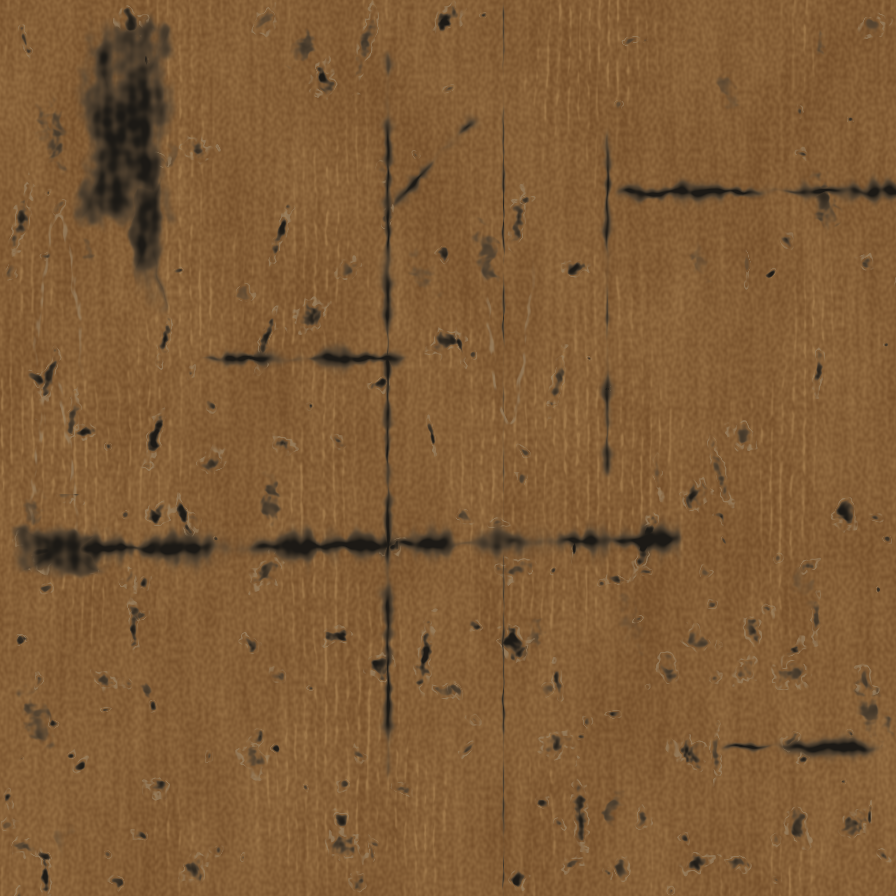
This texture is drawn by a WebGL 1 fragment shader. Its source:

```glsl
precision highp float;
uniform vec2 u_resolution;

#define GRAIN_LINES 86.0
#define GRAIN_CONTRAST 1.15
#define SPECKLE 0.85
#define MOTTLE 0.42
#define RIM_STRENGTH 0.7

const vec3 BROWN = vec3(0.488, 0.338, 0.188);
const vec3 HONEY = vec3(0.570, 0.418, 0.250);
const vec3 ASH = vec3(0.355, 0.285, 0.205);
const vec3 SOOT = vec3(0.095, 0.088, 0.075);
const vec3 RIM = vec3(0.60, 0.51, 0.39);

vec2 hash2(vec2 p) {
  vec3 q = fract(p.xyx * vec3(0.1031, 0.1030, 0.0973));
  q += dot(q, q.yzx + 33.33);
  return fract((q.xx + q.yz) * q.zy);
}

// Gradient noise, about -0.7 to 0.7
float corner(vec2 cell, vec2 offset) {
  float angle = 6.2832 * hash2(cell).x;
  return dot(vec2(cos(angle), sin(angle)), offset);
}
float noise(vec2 p) {
  vec2 i = floor(p), f = fract(p), e = vec2(1.0, 0.0);
  vec2 s = f * f * f * (f * (f * 6.0 - 15.0) + 10.0);
  float low = mix(corner(i, f), corner(i + e, f - e), s.x);
  float high = mix(corner(i + e.yx, f - e.yx), corner(i + 1.0, f - 1.0), s.x);
  return mix(low, high, s.y);
}
float fbm(vec2 p) {
  return noise(p) + 0.5 * noise(p * 2.1 + 17.0) + 0.25 * noise(p * 4.3 + 41.0);
}

// Patchy crack from a to b: sharp core in a soft stain
float crack(vec2 p, vec2 a, vec2 b, float width) {
  float len = length(b - a), seed = dot(a, vec2(57.0, 91.0));
  vec2 dir = (b - a) / len, r = p - a;
  float u = dot(r, dir), v = dot(r, vec2(-dir.y, dir.x));
  float w = width * max(0.35, 0.9 + noise(vec2(u * 19.0, seed)) + 0.9 * noise(vec2(u * 75.0, seed)));
  float ends = smoothstep(-0.01, 0.02, u) * smoothstep(-0.01, 0.02, len - u);
  float density = smoothstep(-0.3, 0.15, noise(vec2(u * 15.0, seed + 9.3)));
  float x = v * v / (w * w);
  return ends * (0.2 + 0.8 * density) * (0.55 * exp(-x) + 0.2 * exp(-0.25 * x) + 0.4 * exp(-8.0 * x));
}

// Soft smear with a ragged outline
float smear(vec2 p, vec2 center, vec2 halfSize) {
  vec2 d = abs(p - center) / halfSize;
  return 1.0 - smoothstep(0.3, 1.3, max(d.x, d.y) + 0.5 * fbm(p * vec2(24.0, 15.0)));
}

// Scattered marks: x = darkness, y = thin outline
vec2 marks(vec2 p, float cells, vec2 size, float tilt, float chance) {
  vec2 result = vec2(0.0);
  float ragged = 1.1 * noise(p * 80.0) + 0.6 * noise(p * 170.0);
  for (int k = 0; k < 9; k++) {
    vec2 cell = floor(p * cells) + vec2(mod(float(k), 3.0), floor(float(k) / 3.0)) - 1.0;
    vec2 pick = hash2(cell + cells * 7.0), shape = hash2(cell + cells * 13.0 + 50.0);
    vec2 q = p - (cell + 0.15 + 0.7 * hash2(cell + cells * 3.0)) / cells;
    float angle = (shape.x - 0.5) * tilt, c = cos(angle), s = sin(angle);
    q = vec2(c * q.x + s * q.y, c * q.y - s * q.x);
    float d = length(q / (size * (0.45 + shape.y))) + ragged;
    float dark = (1.0 - smoothstep(0.0, 1.3, d)) * (0.35 + 0.65 * pick.y);
    float ring = 1.0 - smoothstep(0.06, 0.26, abs(d - 1.35));
    result = max(result, step(pick.x, chance) * vec2(dark, ring));
  }
  return result;
}

// Arched growth ring; sense -1 turns it upside down
float arch(vec2 p, vec2 tip, float sense) {
  vec2 d = (p - tip) * vec2(1.0, sense);
  float dist = abs(240.0 * d.x * d.x + d.y) / length(vec2(480.0 * d.x, 1.0));
  return (1.0 - smoothstep(0.0006, 0.0028, dist)) * (1.0 - smoothstep(0.1, 0.2, -d.y));
}

void main() {
  vec2 p = gl_FragCoord.xy / u_resolution;
  vec2 wobble = vec2(noise(p * 48.0), noise(p * 48.0 + 71.0));
  vec2 q = p + 0.006 * wobble, seam = p + 0.002 * wobble;
  // Wood tone, vertical grain and speckle
  float gx = p.x + 0.012 * noise(p * vec2(5.0, 2.5)) + 0.002 * noise(p * 40.0);
  float line = 0.5 + 0.5 * sin(6.2832 * GRAIN_LINES * gx + 3.0 * noise(vec2(gx * 25.0, p.y * 2.0)));
  float patches = smoothstep(-0.15, 0.4, fbm(p * vec2(7.0, 3.0) + 5.0));
  float breaks = smoothstep(-0.25, 0.25, noise(p * vec2(150.0, 60.0)));
  float tone = 0.42 + MOTTLE * fbm(p * vec2(9.0, 4.0)) + 0.2 * noise(p * 38.0);
  tone += GRAIN_CONTRAST * (pow(line, 5.0) * patches * breaks - 0.07);
  tone += 0.5 * noise(vec2(gx * 130.0, p.y * 8.0)) + SPECKLE * noise(p * vec2(240.0, 170.0));
  vec3 color = mix(BROWN, HONEY, clamp(tone, -0.3, 1.6));
  // Cracks, a diagonal split and board seams
  float dark = crack(q, vec2(0.03, 0.385), vec2(0.76, 0.398), 0.013);
  dark = max(dark, crack(q, vec2(0.23, 0.60), vec2(0.45, 0.60), 0.007));
  dark = max(dark, crack(q, vec2(0.69, 0.785), vec2(1.02, 0.787), 0.007));
  dark = max(dark, crack(q, vec2(0.81, 0.167), vec2(0.99, 0.165), 0.007));
  dark = max(dark, 0.7 * crack(q, vec2(0.43, 0.76), vec2(0.53, 0.87), 0.008));
  dark = max(dark, 0.75 * crack(seam, vec2(0.433, 0.13), vec2(0.433, 0.94), 0.005));
  dark = max(dark, 0.65 * crack(seam, vec2(0.678, 0.47), vec2(0.678, 0.86), 0.004));
  dark = max(dark, 0.5 * crack(seam, vec2(0.562, 0.0), vec2(0.562, 1.0), 0.0015));
  // Broad smears and faint smudges
  dark = max(dark, 0.85 * smear(q, vec2(0.14, 0.86), vec2(0.045, 0.10)));
  dark = max(dark, 0.75 * smear(q, vec2(0.165, 0.74), vec2(0.018, 0.07)));
  dark = max(dark, 0.75 * smear(q, vec2(0.07, 0.385), vec2(0.05, 0.026)));
  dark = max(dark, 0.5 * marks(q, 8.0, vec2(0.010, 0.024), 1.0, 0.3).x);
  // Knots and flecks, denser low down, and upright slits
  float low = 1.0 - smoothstep(0.32, 0.48, p.y);
  vec2 spots = marks(q, 15.0, vec2(0.007, 0.011), 5.0, 0.2 + 0.3 * low);
  spots = max(spots, 0.8 * marks(q, 27.0, vec2(0.004, 0.005), 5.0, 0.1 + 0.12 * low));
  spots = max(spots, marks(seam, 9.0, vec2(0.004, 0.020), 0.7, 0.35));
  dark = max(dark, spots.x) * (0.95 + 0.6 * noise(p * vec2(90.0, 16.0)) + 0.45 * noise(p * 75.0));
  // Pale broken outlines and rings
  float rings = max(arch(q, vec2(0.065, 0.76), 1.0), arch(q, vec2(0.06, 0.575), 1.0));
  rings = max(rings, arch(q, vec2(0.567, 0.528), -1.0));
  color = mix(color, ASH, smoothstep(0.02, 0.45, dark));
  color = mix(color, RIM, RIM_STRENGTH * max(spots.y, rings) * breaks * (1.0 - smoothstep(0.2, 0.5, dark)));
  gl_FragColor = vec4(mix(color, SOOT, 0.95 * smoothstep(0.2, 0.95, dark)), 1.0);
}
```
